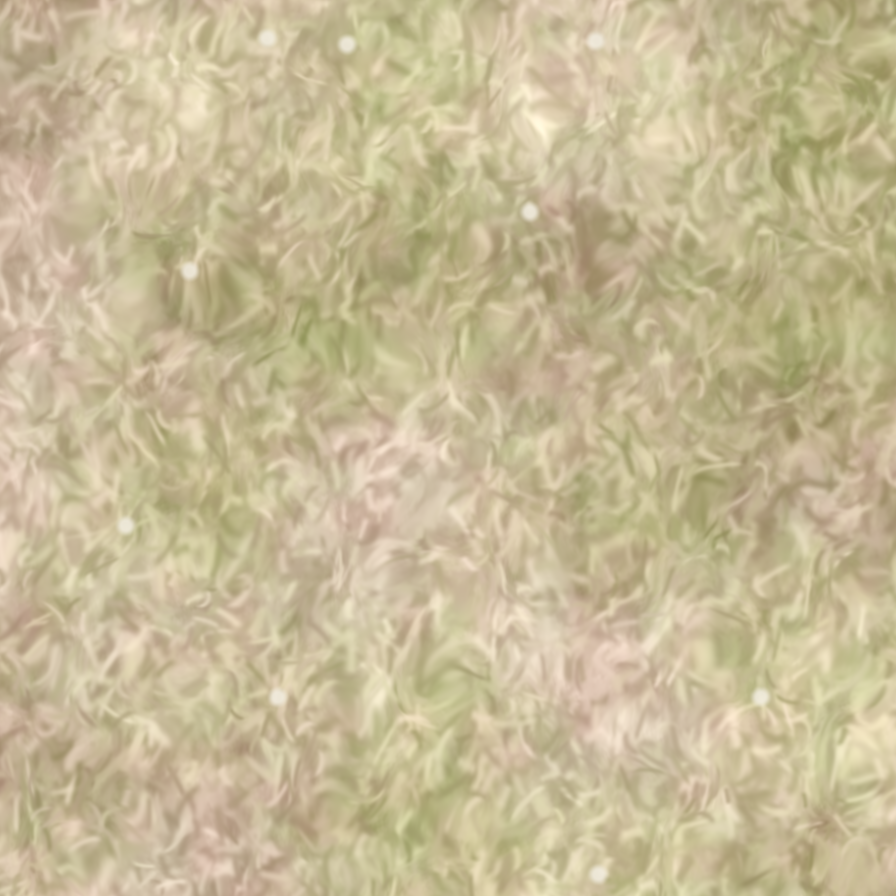
Reproduce this texture procedurally as a three.js fragment shader.

```glsl
// Dry, sun-bleached turf: a mottled undercoat of warped noise, covered by
// layers of short, soft, curved blades scattered on jittered grids.
// Broad noise fields decide where the grass is greener, pinker or darker.

varying vec2 vUv;

vec3 hash3(vec2 p) {
  vec3 q = fract(p.xyx * vec3(0.1031, 0.1030, 0.0973));
  q += dot(q, q.yxz + 33.33);
  return fract((q.xxy + q.yzz) * q.zyx);
}

// Three independent channels of smooth value noise.
vec3 noise3(vec2 p) {
  vec2 i = floor(p);
  vec2 f = fract(p);
  f = f * f * f * (f * (f * 6.0 - 15.0) + 10.0);
  return mix(mix(hash3(i), hash3(i + vec2(1.0, 0.0)), f.x),
             mix(hash3(i + vec2(0.0, 1.0)), hash3(i + vec2(1.0, 1.0)), f.x), f.y);
}

vec3 fbm3(vec2 p) {
  vec3 sum = vec3(0.0);
  float amplitude = 0.5;
  for (int i = 0; i < 4; i++) {
    sum += amplitude * noise3(p);
    p = mat2(1.6, 1.2, -1.2, 1.6) * p + 17.3;
    amplitude *= 0.5;
  }
  return sum / 0.9375;
}

// Dark to pale ramps for dry and green grass, blended by greenness.
vec3 turfColor(float tone, float green) {
  vec3 dry = mix(vec3(0.60, 0.50, 0.40), vec3(0.93, 0.86, 0.78), tone);
  vec3 lush = mix(vec3(0.52, 0.51, 0.29), vec3(0.87, 0.84, 0.67), tone);
  return mix(dry, lush, clamp(green, 0.0, 1.1));
}

// Soft coverage of one tapering, bent blade centred on the origin.
float bladeMask(vec2 p, float angle, float halfLength, float width, float bend) {
  float c = cos(angle);
  float s = sin(angle);
  p = vec2(c * p.x - s * p.y, s * p.x + c * p.y);
  float along = p.y / halfLength;
  float across = (p.x + bend * (along * along - 0.4)) / width;
  return exp(-across * across) * (1.0 - smoothstep(0.45, 1.0, abs(along)));
}

// Blends one layer of blades over the colour; scale is cells per canvas.
vec3 addBlades(vec3 color, vec2 p, float scale, float seed, float green, float shade) {
  vec2 g = p * scale + seed * vec2(3.7, 5.3);
  vec2 home = floor(g);
  for (int y = -1; y <= 1; y++) {
    for (int x = -1; x <= 1; x++) {
      vec2 cell = home + vec2(float(x), float(y));
      vec3 place = hash3(cell + seed * 41.0);
      vec3 form = hash3(cell + seed * 41.0 + 113.0);
      vec3 look = hash3(cell + seed * 41.0 + 271.0);
      float angle = (place.z + form.x - 1.0) * 1.7 + 0.2;
      float mask = bladeMask(g - cell - place.xy, angle, mix(0.4, 0.92, form.y),
                             scale * mix(0.0035, 0.0068, form.z), (look.z - 0.5) * 0.5);
      vec3 blade = turfColor(0.66 + (look.x - 0.5) * 0.9 + shade,
                             green + (look.y - 0.5) * 0.6);
      color = mix(color, blade, mask * 0.72);
    }
  }
  return color;
}

// Rare pale flecks lying on the turf.
float fleckMask(vec2 p) {
  vec2 cell = floor(p * 11.0);
  vec3 h = hash3(cell + 507.0);
  float d = length(p * 11.0 - cell - mix(vec2(0.25), vec2(0.75), h.xy));
  return step(0.95, h.z) * (1.0 - smoothstep(0.05, 0.15, d));
}

void main() {
  vec2 p = vUv;

  // Broad patches: greenness rises to the right, shade varies freely.
  vec3 patches = fbm3(p * 4.5 + 8.0);
  float green = 0.42 + (patches.x - 0.5) * 1.9 + (p.x - 0.5) * 0.35;
  float shade = (patches.y - 0.5) * 0.75;

  // Small warp that makes the blades curl unevenly.
  vec2 curled = p + 0.022 * (noise3(p * 17.0 + 31.0).xy - 0.5);

  // Mottled undercoat.
  vec3 mottle = fbm3(curled * vec2(34.0, 25.0) + 60.0);
  vec3 color = turfColor(0.58 + (mottle.x - 0.5) * 1.1 + shade,
                         green + (mottle.y - 0.5) * 0.9);

  // Blades, from coarse to fine.
  for (int i = 0; i < 6; i++) {
    float layer = float(i);
    color = addBlades(color, curled, 17.0 + 3.4 * layer, layer + 1.0, green, shade);
  }

  // Soft blush and grey-green tints, then flecks.
  vec3 tint = noise3(p * 26.0 + 90.0) - 0.5;
  color += vec3(0.035, -0.015, 0.015) * tint.x + 0.04 * tint.y;
  color = mix(color, vec3(0.95, 0.93, 0.88), 0.85 * fleckMask(p));

  gl_FragColor = vec4(clamp(color, 0.0, 1.0), 1.0);
}
```
